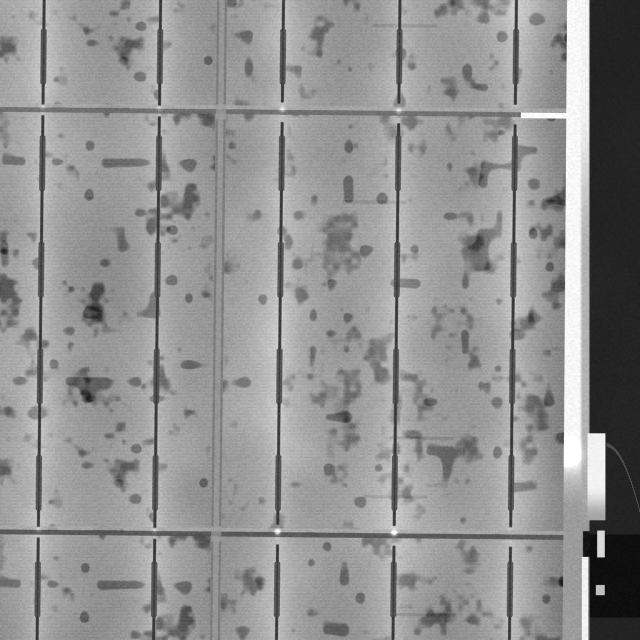
A Shadertoy shader for this pattern:

```glsl
float hash(vec2 p) {
    return fract(sin(dot(p, vec2(12.9898, 78.233))) * 43758.5453);
}

float noise(vec2 p) {
    vec2 i = floor(p), f = fract(p);
    f = f * f * (3.0 - 2.0 * f);
    return mix(mix(hash(i), hash(i + vec2(1, 0)), f.x),
               mix(hash(i + vec2(0, 1)), hash(i + vec2(1, 1)), f.x), f.y);
}

// Smooth coverage of a strip, given the distance from its axis
float strip(float d, float halfWidth) {
    float e = 0.75 / iResolution.y;
    return 1.0 - smoothstep(-e, e, abs(d) - halfWidth);
}

float box(vec2 p, vec2 center, vec2 halfSize) {
    return strip(p.x - center.x, halfSize.x) * strip(p.y - center.y, halfSize.y);
}

float blotches(vec2 q) {
    float n = 0.48 * noise(q * 21.0) + 0.32 * noise(q * 48.0 + 7.0) + 0.2 * noise(q * 105.0);
    return smoothstep(0.59, 0.79, n);
}

float solarCells(vec2 p) {
    // Slight tilt of the grid
    vec2 s = p + vec2(-0.011 * p.y, 0.010 * p.x);
    float rightColumn = step(0.336, s.x);
    float v = (s.y - 0.169) / 0.66;
    float row = floor(v);
    float seamY = (fract(v + 0.5) - 0.5) * 0.66;
    float upperSeam = step(0.5, v);
    float barX = (fract((s.x + 0.010 * (1.0 - rightColumn) - 0.432) / 0.182 + 0.5) - 0.5) * 0.182;

    // Glow beside the bars, darker towards the outer edge
    float shade = 0.575 + 0.17 * exp(-abs(barX) / 0.034);
    shade += 0.09 * (noise(s * 5.0 + 3.0) - 0.5) + 0.05 * (noise(s * 17.0) - 0.5);
    shade += 0.03 * rightColumn - 0.09 * smoothstep(0.81, 0.885, s.x);
    shade -= 0.04 * (1.0 - smoothstep(0.0, 0.17, p.y));

    // Stains: the left column repeats the same ones in each row
    vec2 q = vec2(s.x, fract(v) * 0.66) + rightColumn * vec2(3.7, 5.3 * row + 9.0);
    shade -= blotches(q) * mix(0.27, 0.22, rightColumn);
    shade -= 0.2 * smoothstep(0.79, 0.9, noise(q * 38.0 + 40.0));

    // Faint cracks along the fingers
    float crackRow = floor(s.y / 0.092);
    float crackX = 0.49 + 0.22 * hash(vec2(crackRow, 4.0));
    shade -= 0.07 * step(0.45, hash(vec2(crackRow, 8.0)))
           * box(vec2(s.x, fract(s.y / 0.092) * 0.092), vec2(crackX, 0.046), vec2(0.05, 0.0025));
    shade += 0.012 * sin(p.y * 1206.0);

    // Gap between the columns
    float gapX = s.x - 0.336;
    shade = mix(shade, 0.59, strip(gapX, 0.008));
    shade = mix(shade, 0.46, 0.8 * strip(abs(gapX) - 0.006, 0.0018));

    // Seams between the rows
    shade = mix(shade, 0.67, 0.75 * strip(seamY - 0.007, 0.003));
    shade = mix(shade, mix(0.32, 0.42, upperSeam), 0.9 * strip(seamY, 0.0038));
    shade = mix(shade, 0.62, 0.7 * box(vec2(gapX, seamY), vec2(0), vec2(0.008, 0.012)));

    // Busbars with thick segments, broken at the seams
    float thick = smoothstep(0.21, 0.23, fract(p.y / 0.1665)) * (1.0 - smoothstep(0.72, 0.74, fract(p.y / 0.1665)));
    float bar = strip(barX, mix(0.0024, 0.0046, thick));
    float cut = smoothstep(0.0, 0.003, abs(seamY) - mix(0.007, 0.014, rightColumn));
    shade = mix(shade, mix(0.25, 0.31, thick), 0.93 * bar * cut);
    shade = mix(shade, 0.17, 0.6 * strip(barX, 0.0012) * cut);

    // Light spots where the bars break
    float spot = exp(-dot(vec2(barX, seamY - 0.004), vec2(barX, seamY - 0.004)) / 0.00002);
    shade += spot * mix(0.15, mix(0.6, 0.3, upperSeam), rightColumn) * step(s.x, 0.75);
    return mix(shade, 0.98, upperSeam * box(vec2(s.x, seamY), vec2(0.845, -0.001), vec2(0.04, 0.0045)));
}

float frameAndFittings(vec2 p, float shade) {
    // Dark surroundings
    float e = 0.75 / iResolution.y;
    float inner = 0.879 + 0.007 * p.y;
    float dark = 0.13 + 0.02 * noise(p * 9.0) - 0.08 * box(p, vec2(0.96, 0.1), vec2(0.05, 0.065));
    float wire = p.y - 0.305 + 36.0 * (p.x - 0.946) * (p.x - 0.946);
    dark += 0.16 * strip(wire, 0.003) * smoothstep(0.945, 0.95, p.x);

    // Bright rail, dimmer below
    float rail = mix(0.61, 0.97, smoothstep(0.2, 0.32, p.y));
    float lip = mix(0.56, mix(0.7, 0.95, smoothstep(0.6, 0.85, p.y)), smoothstep(0.1, 0.3, p.y));
    rail = mix(rail, lip, smoothstep(0.905, 0.911, p.x));
    rail += 0.5 * exp(-dot(p - vec2(0.889, 0.29), p - vec2(0.889, 0.29)) / 0.0003);
    rail = mix(rail, 0.95, box(p, vec2(0.914, 0.06), vec2(0.005, 0.07)));
    rail = mix(rail, 0.08, box(p, vec2(0.917, 0.15), vec2(0.006, 0.02)));
    shade = mix(shade, rail, smoothstep(-e, e, p.x - inner));
    shade = mix(shade, dark, smoothstep(-0.002, 0.002, p.x - 0.921));

    // Clamp and its small parts
    float clampBody = box(p, vec2(0.932, 0.255), vec2(0.014, 0.068));
    shade = mix(shade, mix(0.95, 0.65, smoothstep(0.24, 0.19, p.y)), clampBody);
    shade = mix(shade, 0.85, box(p, vec2(0.939, 0.15), vec2(0.006, 0.021)));
    return mix(shade, 0.75, box(p, vec2(0.938, 0.078), vec2(0.007, 0.008)));
}

void mainImage(out vec4 fragColor, in vec2 fragCoord) {
    vec2 p = fragCoord / iResolution.xy;
    float shade = frameAndFittings(p, solarCells(p));
    // Sensor grain
    shade += 0.045 * (hash(floor(p * 384.0)) - 0.5) * (1.0 - 0.6 * step(0.921, p.x));
    fragColor = vec4(vec3(clamp(shade, 0.0, 1.0)), 1.0);
}
```
